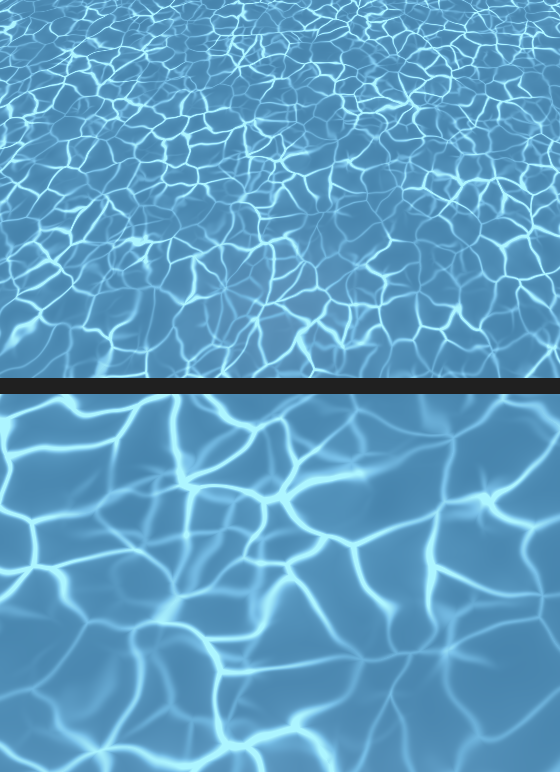
Top, the full canvas; bottom, a detail of the centre.
Give the GLSL for this texture, as a WebGL 2 fragment shader.

```glsl
#version 300 es
precision highp float;
// Sunlit pool water: a net of bright caustic strands receding in perspective.
// Warped Voronoi borders form a sharp net over a fainter, softer one;
// their summed light picks a colour from a three-stop blue ramp.

uniform vec2 u_resolution;
out vec4 fragColor;

const vec3 DEEP_BLUE = vec3(0.275, 0.515, 0.675);
const vec3 LIT_BLUE = vec3(0.475, 0.755, 0.915);
const vec3 GLINT = vec3(0.68, 0.96, 1.0);
const vec3 HAZE = vec3(0.42, 0.60, 0.75);

const float TILT = 0.44;          // how strongly the surface recedes
const float DEPTH_STRETCH = 2.0;  // vertical spacing of the cells
const float LEAN = 0.14;          // slant of the net to the right
const float NET_SCALE = 10.5;     // cells per canvas height, front edge
const float SOFT_SCALE = 13.0;
const float STRAND_WIDTH = 0.052; // in cell units
const float SOFT_WIDTH = 0.085;
const float GLOW_WIDTH = 0.13;
const float GLOW = 0.17;
const float WARP = 0.55;

vec2 hash2(vec2 p) {
    vec2 q = vec2(dot(p, vec2(127.1, 311.7)), dot(p, vec2(269.5, 183.3)));
    return fract(sin(q) * 43758.545);
}

float noise(vec2 p) {
    vec2 i = floor(p), f = fract(p);
    f = f * f * (3.0 - 2.0 * f);
    float low = mix(hash2(i).x, hash2(i + vec2(1, 0)).x, f.x);
    float high = mix(hash2(i + vec2(0, 1)).x, hash2(i + vec2(1, 1)).x, f.x);
    return mix(low, high, f.y);
}

// Bends straight cell borders into wavy strands.
vec2 warp(vec2 p) {
    vec2 broad = vec2(noise(p * 1.1), noise(p * 1.1 + 17.3)) - 0.5;
    vec2 fine = vec2(noise(p * 2.7 + 5.1), noise(p * 2.7 + 31.9)) - 0.5;
    return p + WARP * broad + 0.35 * WARP * fine;
}

// Distances to the nearest and second nearest Voronoi border.
vec2 cellBorders(vec2 p) {
    vec2 cell = floor(p), f = p - cell;
    vec2 nearCell = vec2(0.0), nearOffset = vec2(0.0);
    float best = 8.0;
    for (int y = -1; y <= 1; y++) {
        for (int x = -1; x <= 1; x++) {
            vec2 g = vec2(x, y);
            vec2 r = g + hash2(cell + g) - f;
            if (dot(r, r) < best) {
                best = dot(r, r);
                nearCell = g;
                nearOffset = r;
            }
        }
    }
    vec2 border = vec2(8.0);
    for (int y = -2; y <= 2; y++) {
        for (int x = -2; x <= 2; x++) {
            vec2 g = nearCell + vec2(x, y);
            vec2 r = g + hash2(cell + g) - f;
            vec2 gap = r - nearOffset;
            if (dot(gap, gap) > 1e-5) {
                float d = dot(0.5 * (nearOffset + r), normalize(gap));
                border = d < border.x ? vec2(d, border.x)
                                      : vec2(border.x, min(border.y, d));
            }
        }
    }
    return border;
}

float ridge(float d, float width) {
    return exp(-d * d / (width * width));
}

void main() {
    vec2 uv = gl_FragCoord.xy / u_resolution.y;
    float aspect = u_resolution.x / u_resolution.y;

    // Perspective projection onto the water plane
    float depth = 1.0 / (1.0 - TILT * uv.y);
    vec2 water = vec2((uv.x - 0.5 * aspect) * depth, DEPTH_STRETCH * depth);
    water.x -= LEAN * water.y;

    // Sharp net, uneven in strength and brighter at its junctions
    vec2 p = water * NET_SCALE;
    vec2 net = cellBorders(warp(p));
    float strength = smoothstep(0.22, 0.8, noise(p * 0.85 + 41.0));
    float junction = 1.0 + 0.4 * exp(-net.y / 0.08);
    float light = mix(0.22, 0.95, strength) * junction * ridge(net.x, STRAND_WIDTH);
    light += GLOW * (0.4 + strength) * exp(-net.x / GLOW_WIDTH);

    // Faint blurred net, showing only in patches
    vec2 q = water * SOFT_SCALE + 73.0;
    float softNet = ridge(cellBorders(warp(q)).x, SOFT_WIDTH);
    light += 0.38 * smoothstep(0.3, 0.85, noise(q * 0.9)) * softNet;

    // Cloudy variation of the floor
    light += 0.12 * noise(p * 0.7 + 9.0) * noise(p * 1.9 + 23.0);

    vec3 color = mix(DEEP_BLUE, LIT_BLUE, clamp(light * 2.0, 0.0, 1.0));
    color = mix(color, GLINT, clamp(light * 2.0 - 1.0, 0.0, 1.0));

    // Pale sky reflection near the front
    vec2 toHaze = (uv - vec2(0.5 * aspect, 0.17)) / vec2(0.24, 0.2);
    color = mix(color, max(color, HAZE), 0.45 * exp(-dot(toHaze, toHaze)));
    fragColor = vec4(color, 1.0);
}
```
